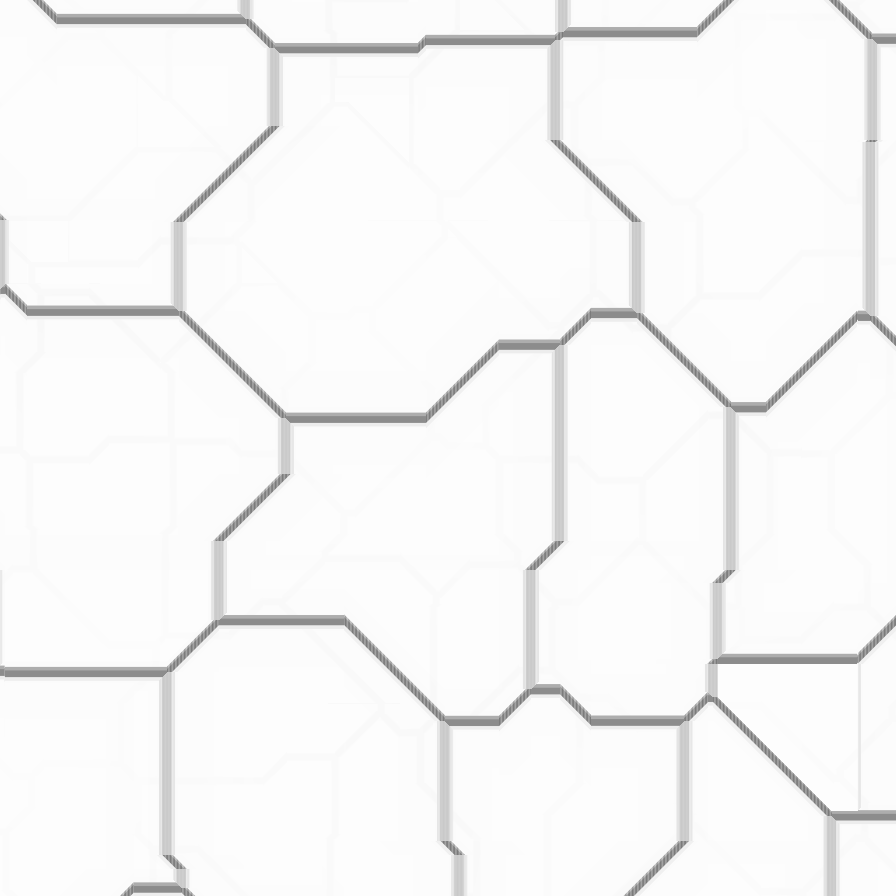
Reproduce this pattern procedurally as a WebGL 2 fragment shader.

```glsl
#version 300 es
precision highp float;
// Grey ribbons on white paper: the borders of a Voronoi diagram in the
// Manhattan metric. Each border runs upright, level or diagonal, and its
// direction picks a banded profile. A finer, faint diagram lies beneath.

uniform vec2 u_resolution;
out vec4 fragColor;

const float CELLS = 3.4;          // main cells across the canvas
const float FAINT_CELLS = 6.0;    // cells of the underlying diagram
const float MAIN_SEED = 4.0;
const float FAINT_SEED = 19.0;

const float PAPER = 0.992;
const float FAINT_DEPTH = 0.014;  // contrast of the faint lines
const float FAINT_WIDTH = 0.004;
const float SHADE_DEPTH = 0.008;  // soft shade beside the ribbons
const float SHADE_REACH = 0.035;
const float HATCH_RATE = 256.0;   // fine hatch lines across the canvas
const float HATCH_DEPTH = 0.08;

// Tones of three bands, and the four edges that bound them
const vec3 UPRIGHT_TONES = vec3(0.90, 0.80, 0.91);
const vec4 UPRIGHT_EDGES = vec4(-0.009, -0.0055, 0.005, 0.009);
const vec3 LEVEL_TONES = vec3(0.68, 0.55, 0.93);
const vec4 LEVEL_EDGES = vec4(-0.006, -0.002, 0.0055, 0.0095);
const vec3 DIAGONAL_TONES = vec3(0.70, 0.56, 0.94);
const vec4 DIAGONAL_EDGES = vec4(-0.0045, -0.0025, 0.0038, 0.0080);

struct Border {
    float offset;   // signed distance, positive to the right or below
    vec2 slope;     // gradient of the distance difference
};

vec2 hash2(vec2 p) {
    vec2 q = vec2(dot(p, vec2(127.1, 311.7)), dot(p, vec2(269.5, 183.3)));
    return fract(sin(q) * 43758.5453);
}

float manhattan(vec2 v) {
    return abs(v.x) + abs(v.y);
}

// Border between the two nearest sites of a jittered grid
Border nearestBorder(vec2 uv, float cells, float seed) {
    vec2 p = uv * cells;
    vec2 home = floor(p);
    vec2 toFirst = vec2(9.0);
    vec2 toSecond = vec2(9.0);
    for (int y = -2; y <= 2; y++) {
        for (int x = -2; x <= 2; x++) {
            vec2 cell = home + vec2(x, y);
            vec2 toSite = p - cell - hash2(cell + seed);
            if (manhattan(toSite) < manhattan(toFirst)) {
                toSecond = toFirst;
                toFirst = toSite;
            } else if (manhattan(toSite) < manhattan(toSecond)) {
                toSecond = toSite;
            }
        }
    }
    vec2 slope = sign(toSecond) - sign(toFirst);
    float steepness = length(slope);
    if (steepness < 0.5) return Border(1.0, slope);   // flat: no border here
    float gap = manhattan(toSecond) - manhattan(toFirst);
    float side = sign(0.5 * slope.x - slope.y);
    return Border(side * gap / (steepness * cells), slope);
}

// Three flat bands with smoothed edges, paper on either side
float bands(float s, vec3 tones, vec4 edges, float paper, float blur) {
    vec4 k = smoothstep(edges - blur, edges + blur, vec4(s));
    float tone = mix(paper, tones.x, k.x);
    tone = mix(tone, tones.y, k.y);
    tone = mix(tone, tones.z, k.z);
    return mix(tone, paper, k.w);
}

void main() {
    vec2 uv = gl_FragCoord.xy / u_resolution.y;
    float blur = 0.6 / u_resolution.y;

    // Paper with faint lines and soft shade
    Border faint = nearestBorder(uv, FAINT_CELLS, FAINT_SEED);
    Border ribbon = nearestBorder(uv, CELLS, MAIN_SEED);
    float line = 1.0 - smoothstep(FAINT_WIDTH - 2.0 * blur,
                                  FAINT_WIDTH + 2.0 * blur, abs(faint.offset));
    float patchiness = 0.6 + 0.4 * sin(9.0 * uv.x + 4.0) * sin(8.0 * uv.y);
    float paper = PAPER - FAINT_DEPTH * line * patchiness;
    paper -= SHADE_DEPTH * exp(-abs(ribbon.offset) / SHADE_REACH);

    // Ribbon profile chosen by direction
    bool upright = ribbon.slope.y == 0.0;
    bool level = ribbon.slope.x == 0.0;
    float hatch = HATCH_DEPTH * sin(6.2832 * HATCH_RATE * uv.x);
    float tone;
    if (upright) {
        tone = bands(ribbon.offset, UPRIGHT_TONES + 0.15 * hatch,
                     UPRIGHT_EDGES, paper, blur);
    } else if (level) {
        tone = bands(ribbon.offset, LEVEL_TONES, LEVEL_EDGES, paper, blur);
    } else {
        vec3 hatched = DIAGONAL_TONES + hatch * vec3(1.0, 1.0, 0.0);
        tone = bands(ribbon.offset, hatched, DIAGONAL_EDGES, paper, blur);
    }
    fragColor = vec4(vec3(tone), 1.0);
}
```
